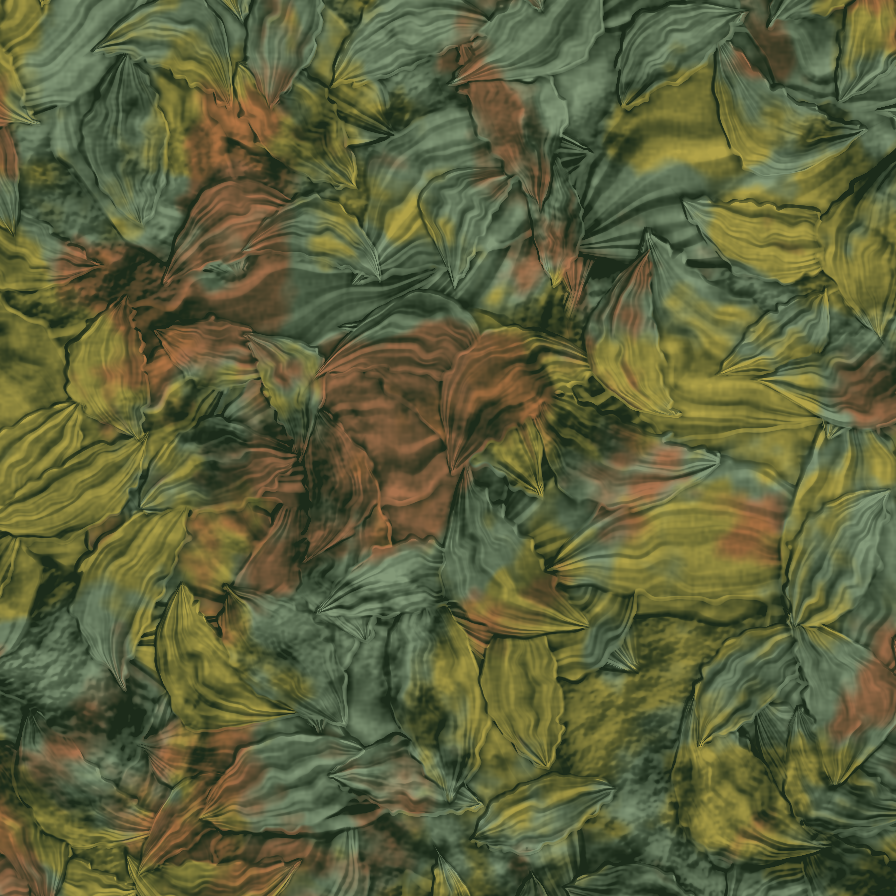
Give the GLSL for this texture, as a three.js fragment shader.

```glsl
// Swirled trowel strokes in patinated plaster: sage green, ochre and rust over dark green.
varying vec2 vUv;

float hash(vec2 p) {
  vec3 q = fract(vec3(p.xyx) * 0.1031);
  q += dot(q, q.yzx + 33.33);
  return fract((q.x + q.y) * q.z);
}

float noise(vec2 p) {
  vec2 i = floor(p), f = fract(p);
  f = f * f * (3.0 - 2.0 * f);
  return mix(mix(hash(i), hash(i + vec2(1.0, 0.0)), f.x),
             mix(hash(i + vec2(0.0, 1.0)), hash(i + 1.0), f.x), f.y);
}

float fbm(vec2 p) {
  float sum = 0.0, amp = 0.53;
  for (int i = 0; i < 4; i++) {
    sum += amp * noise(p);
    p = mat2(0.8, 0.6, -0.6, 0.8) * p * 2.1 + 17.3;
    amp *= 0.5;
  }
  return sum;
}

mat2 rotation(float a) {
  return mat2(cos(a), sin(a), -sin(a), cos(a));
}

// Lays one bent, lens-shaped stroke over the surface (height, tint, openness).
vec3 layStroke(vec3 surface, vec2 q, float size, float seed) {
  float bend = mix(-0.65, 0.65, fract(seed * 7.31));
  q.y += bend * (q.x * q.x - 0.3);
  float halfWidth = 0.48 * (1.0 - q.x * q.x);
  float d = abs(q.y) - halfWidth;
  if (d > 0.2 || abs(q.x) > 1.15) return surface;
  d += 0.11 * (noise(q * 9.0 + seed * 40.0) - 0.5);

  // Furrows converge at the tips and are feathered across their length.
  float v = q.y / max(halfWidth, 0.04);
  v += 0.3 * (noise(vec2(q.x * 6.0, v * 2.0) + seed * 90.0) - 0.5);
  float broad = noise(vec2(v * 4.0, q.x * 1.3) + seed * 50.0);
  float fine = noise(vec2(v * 11.0, q.x * 2.5) + seed * 70.0);
  float lip = smoothstep(0.45, 0.9, v * sign(bend));
  float height = size * (0.17 * broad + 0.06 * fine + 0.08 * lip + 0.08);

  float cover = smoothstep(0.02, -0.02, d);
  float crevice = smoothstep(0.13, 0.0, d);
  float open = 0.62 + 0.45 * smoothstep(0.15, 0.6, broad);
  surface.z *= 1.0 - 0.5 * crevice;
  return mix(surface, vec3(height, 0.6 * seed + 0.4 * broad, open), cover);
}

// Crumbly ground covered by three sizes of scattered strokes.
vec3 relief(vec2 p) {
  float crumbs = fbm(p * 24.0);
  vec3 surface = vec3(0.07 * crumbs, 0.5, 0.45 + 0.7 * crumbs);
  float scale = 2.7;
  for (int layer = 0; layer < 3; layer++) {
    vec2 grid = p * scale + float(layer) * 31.7;
    for (int j = -1; j <= 1; j++) {
      for (int i = -1; i <= 1; i++) {
        vec2 cell = floor(grid) + vec2(float(i), float(j));
        float seed = hash(cell + 5.0);
        if (hash(cell + 71.0) > 0.92 - 0.14 * float(layer)) continue;
        vec2 jitter = vec2(hash(cell + 13.0), hash(cell + 29.0));
        float size = mix(0.6, 0.98, hash(cell + 43.0));
        vec2 q = grid - cell - 0.2 - 0.6 * jitter;
        q = rotation(6.2832 * hash(cell + 57.0)) * q / size;
        surface = layStroke(surface, q, size / scale, seed);
      }
    }
    scale *= 1.75;
  }
  // Loose crumbs gather in patches on top of the strokes.
  float patches = smoothstep(0.48, 0.68, fbm(p * 6.0 + 41.0));
  surface.x += 0.035 * patches * crumbs;
  surface.z *= 1.0 - 0.75 * patches * smoothstep(0.58, 0.36, crumbs);
  return surface;
}

void main() {
  // A gentle warp keeps the strokes from looking geometric.
  vec2 p = vUv + 0.035 * vec2(noise(vUv * 7.0), noise(vUv * 7.0 + 23.0));
  float e = 0.0022;
  vec3 surface = relief(p);
  vec2 slope = vec2(relief(p + vec2(e, 0.0)).x, relief(p + vec2(0.0, e)).x) - surface.x;
  float light = dot(slope / e, vec2(0.5, -0.85));
  light /= 1.0 + abs(light);

  // Blotches of paint, shifted from stroke to stroke.
  float shift = 0.2 * (surface.y - 0.5);
  float ochre = smoothstep(0.47, 0.6, fbm(p * 8.0 + 3.0) + shift);
  float rust = smoothstep(0.53, 0.66, fbm(p * 7.0 + 67.0) - shift);
  vec3 paint = mix(vec3(0.46, 0.54, 0.42), vec3(0.64, 0.58, 0.23), 0.85 * ochre);
  paint = mix(paint, vec3(0.62, 0.38, 0.24), 0.8 * rust);

  // Relief light, worn stains and a fine weave-like grain.
  float stain = fbm(p * 11.0 + 90.0) - 0.5;
  float grain = noise(vUv * vec2(260.0, 130.0)) + noise(vUv * vec2(110.0, 290.0)) - 1.0;
  float tone = 0.75 * surface.z + 0.42 * light + 0.6 * stain + 0.12 * grain;
  vec3 color = mix(vec3(0.11, 0.17, 0.10), paint, clamp(tone, 0.0, 1.15));
  gl_FragColor = vec4(color, 1.0);
}
```
